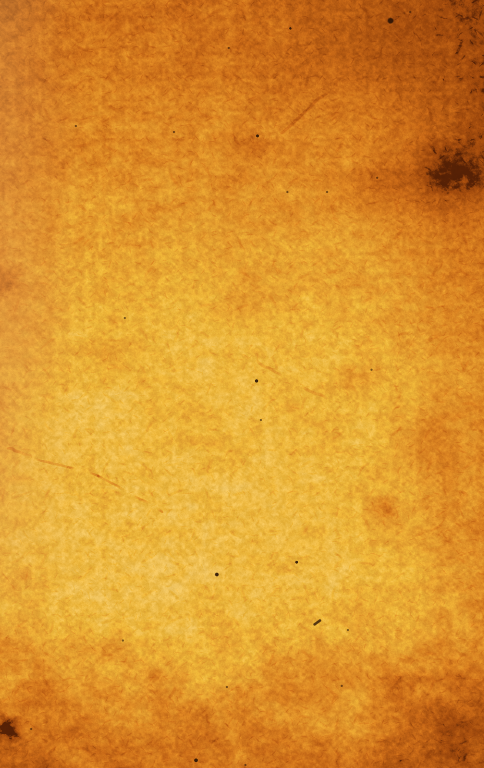
Give the GLSL for this texture, as a WebGL 2 fragment shader.

```glsl
#version 300 es
precision highp float;
// Aged golden parchment with scorched edges, stains, creases, fibres and specks.
uniform vec2 u_resolution;
out vec4 fragColor;

float hash(vec2 p) {
  return fract(sin(dot(p, vec2(127.1, 311.7))) * 43758.5453);
}

float noise(vec2 p) {
  vec2 i = floor(p), f = fract(p);
  f = f * f * (3.0 - 2.0 * f);
  return mix(mix(hash(i), hash(i + vec2(1, 0)), f.x),
             mix(hash(i + vec2(0, 1)), hash(i + vec2(1, 1)), f.x), f.y);
}

// Fractal noise, centred on zero
float fbm(vec2 p) {
  float sum = 0.0, amp = 0.5;
  for (int i = 0; i < 5; i++) {
    sum += amp * (noise(p) - 0.5);
    p = mat2(0.8, 0.6, -0.6, 0.8) * p * 2.03 + 7.3;
    amp *= 0.55;
  }
  return sum;
}

float segment(vec2 p, vec2 a, vec2 b) {
  vec2 ab = b - a;
  return length(p - a - ab * clamp(dot(p - a, ab) / dot(ab, ab), 0.0, 1.0));
}

float crease(vec2 p, vec2 a, vec2 b, float width) {
  return 1.0 - smoothstep(width * 0.3, width, segment(p, a, b));
}

// One short curved hair in some cells of a grid
float fibre(vec2 p, float scale, float seed) {
  vec2 g = p * scale + seed, cell = floor(g);
  float pick = hash(cell + seed), turn = (hash(cell + 3.7) - 0.5) * 2.6;
  vec2 jitter = vec2(hash(cell + 9.1), hash(cell + 5.3)) - 0.5;
  vec2 l = fract(g) - 0.5 - jitter * 0.3;
  l = mat2(cos(turn), sin(turn), -sin(turn), cos(turn)) * l;
  float d = abs(l.y + (pick - 0.7) * 3.0 * l.x * l.x);
  return step(0.45, pick) * (1.0 - smoothstep(0.01, 0.07, d))
       * (1.0 - smoothstep(0.08, 0.3, abs(l.x)));
}

// Tone 0 is burnt brown, tone 1 is pale gold
vec3 paperColour(float tone) {
  vec3 c = mix(vec3(0.34, 0.13, 0.02), vec3(0.63, 0.29, 0.05), smoothstep(0.0, 0.2, tone));
  c = mix(c, vec3(0.78, 0.41, 0.09), clamp((tone - 0.2) / 0.2, 0.0, 1.0));
  c = mix(c, vec3(0.85, 0.51, 0.13), clamp((tone - 0.4) / 0.15, 0.0, 1.0));
  c = mix(c, vec3(0.89, 0.61, 0.18), clamp((tone - 0.55) / 0.15, 0.0, 1.0));
  c = mix(c, vec3(0.925, 0.71, 0.22), clamp((tone - 0.7) / 0.15, 0.0, 1.0));
  return mix(c, vec3(0.94, 0.77, 0.38), clamp((tone - 0.85) / 0.17, 0.0, 1.0));
}

// Stains: centre, radius, depth
const vec4 STAINS[11] = vec4[11](
  vec4(0.94, 0.775, 0.045, 0.34), vec4(0.78, 0.76, 0.045, 0.16),
  vec4(0.75, 0.95, 0.09, 0.13), vec4(0.79, 0.333, 0.017, 0.34),
  vec4(0.735, 0.508, 0.023, 0.17), vec4(0.53, 0.815, 0.026, 0.15),
  vec4(0.51, 0.60, 0.025, 0.11), vec4(0.005, 0.053, 0.012, 0.55),
  vec4(0.01, 0.635, 0.022, 0.26), vec4(0.88, 0.42, 0.04, 0.15),
  vec4(0.69, 0.125, 0.05, 0.15));

// Bold specks: centre, radius
const vec3 SPECKS[7] = vec3[7](
  vec3(0.448, 0.252, 0.0027), vec3(0.53, 0.504, 0.0022), vec3(0.807, 0.973, 0.0038),
  vec3(0.532, 0.823, 0.0022), vec3(0.613, 0.268, 0.0018), vec3(0.6, 0.963, 0.0018),
  vec3(0.405, 0.01, 0.0025));

void main() {
  vec2 uv = gl_FragCoord.xy / u_resolution;
  vec2 aspect = vec2(u_resolution.x / u_resolution.y, 1.0);
  vec2 p = uv * aspect;
  float cloud = fbm(p * 5.0 + 2.0), blotch = fbm(p * 19.0 + 11.0);
  float mottle = fbm(p * vec2(60.0, 85.0)), grain = fbm(p * 230.0 + 31.0);

  // Broad light, falling off towards each edge
  vec2 e = uv + vec2(cloud, blotch) * 0.09;
  float right = smoothstep(0.68, 1.02, e.x), left = 1.0 - smoothstep(-0.03, 0.2, e.x);
  float tone = 0.9 - 0.44 * smoothstep(0.42, 1.04, e.y)
             - 0.5 * (1.0 - smoothstep(-0.04, 0.24, e.y)) - 0.27 * right - 0.13 * left;
  tone += cloud * 0.16 + blotch * 0.2 + mottle * 0.24 + grain * 0.22;

  // Ragged stains and scorched patches
  vec2 warp = vec2(blotch, mottle) * 0.035;
  for (int i = 0; i < 11; i++) {
    vec4 s = STAINS[i];
    vec2 d = (p - s.xy * aspect + warp) / (s.z * vec2(1.15, 0.85));
    tone -= s.w * exp(-dot(d, d)) * (1.0 + 2.0 * mottle);
  }
  tone -= right * smoothstep(0.45, 0.9, uv.y) * max(blotch + 0.05, 0.0) * 0.7;

  // Woven streaks and a faint vertical fold
  tone += (noise(p * vec2(150.0, 5.0)) + noise(p * vec2(6.0, 170.0)) - 1.0) * 0.035;
  tone -= 0.04 * exp(-pow((uv.x - 0.215) / 0.004, 2.0)) * noise(p * vec2(3.0, 24.0));

  // Creases, bent by noise
  vec2 c = uv * aspect + vec2(cloud, blotch) * 0.014;
  float lines = crease(c, vec2(0.02, 0.414) * aspect, vec2(0.2, 0.38) * aspect, 0.0025)
              + crease(c, vec2(0.2, 0.38) * aspect, vec2(0.33, 0.335) * aspect, 0.0025)
              + 0.6 * crease(c, vec2(0.5, 0.54) * aspect, vec2(0.68, 0.475) * aspect, 0.003)
              + 0.6 * crease(c, vec2(0.58, 0.83) * aspect, vec2(0.69, 0.89) * aspect, 0.003);
  tone -= 0.24 * lines * smoothstep(0.15, 0.6, noise(p * 70.0));

  // Scattered fibres, finer with each layer
  for (int i = 0; i < 4; i++) {
    float k = float(i);
    tone -= 0.09 * fibre(p + mottle * 0.003, 24.0 + 13.0 * k, 4.3 * k + 1.0);
  }
  vec3 colour = paperColour(clamp(tone, 0.0, 1.03));
  colour = mix(colour, vec3(0.89, 0.64, 0.33), 0.4 * left * smoothstep(0.1, 0.4, uv.y));
  colour *= 1.0 + grain * 0.12;

  // Ink-dark specks, with one slanted chip
  float ink = 0.85 * crease(p, vec2(0.65, 0.187) * aspect, vec2(0.661, 0.192) * aspect, 0.0025);
  for (int i = 0; i < 7; i++) {
    float d = length(p - SPECKS[i].xy * aspect) + mottle * 0.001;
    ink = max(ink, 1.0 - smoothstep(SPECKS[i].z * 0.6, SPECKS[i].z * 1.3, d));
  }
  for (int i = 0; i < 16; i++) {
    vec2 spot = vec2(hash(vec2(i, 2.4)), hash(vec2(i, 8.9))) * aspect;
    ink = max(ink, 0.65 * (1.0 - smoothstep(0.0006, 0.0022, length(p - spot))));
  }
  fragColor = vec4(mix(colour, vec3(0.16, 0.07, 0.02), ink * 0.9), 1.0);
}
```
